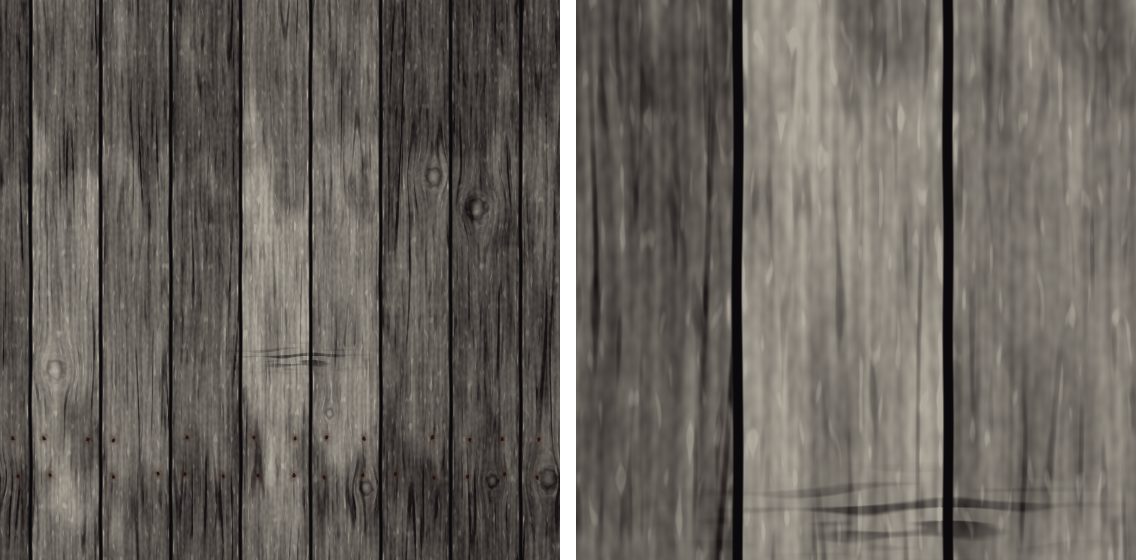
Left, the full canvas; right, a detail of the centre.
This texture is drawn by a WebGL 1 fragment shader. Its source:

```glsl
precision highp float;
// Eight weathered grey planks side by side, tiling in both directions.
// Stretched gradient noise makes grain, cracks and stains; hashed loops
// place knots that bend the grain and two rows of rusty nails.
uniform vec2 u_resolution;

float hash(vec2 p) {
  return fract(sin(dot(p, vec2(127.1, 311.7))) * 43758.5);
}

float corner(vec2 cell, vec2 offset, float rows) {
  float angle = 6.2832 * hash(vec2(cell.x, mod(cell.y, rows)));
  return dot(vec2(cos(angle), sin(angle)), offset);
}

// Gradient noise that repeats vertically after a whole number of rows
float noise(vec2 p, float rows) {
  vec2 i = floor(p), f = fract(p), e = vec2(1.0, 0.0);
  vec2 w = f * f * f * (f * (f * 6.0 - 15.0) + 10.0);
  return mix(mix(corner(i, f, rows), corner(i + e.xy, f - e.xy, rows), w.x),
             mix(corner(i + e.yx, f - e.yx, rows), corner(i + 1.0, f - 1.0, rows), w.x), w.y);
}

// Noise on the unit-high canvas, with separate horizontal and vertical frequency
float grain(vec2 p, float across, float down) {
  return noise(p * vec2(across, down), down);
}

// Offset from a point on the plank, wrapped vertically, in canvas units
vec2 fromPoint(vec2 plankPos, vec2 center) {
  return vec2((plankPos.x - center.x) / 8.0, fract(plankPos.y - center.y + 0.5) - 0.5);
}

// Base lightness of each plank as a short harmonic series
float plankTone(float id) {
  float a = id * 0.7854;
  return 0.43 + 0.18 * sin(a) - 0.07 * cos(a) + 0.21 * cos(2.0 * a)
       - 0.075 * sin(2.0 * a) + 0.10 * sin(3.0 * a) + 0.07 * cos(3.0 * a);
}

void main() {
  vec2 uv = gl_FragCoord.xy / u_resolution;
  float pixel = 1.0 / min(u_resolution.x, u_resolution.y);
  float s = uv.x * 8.0 - 0.4375;
  float id = mod(floor(s), 8.0);
  vec2 pos = vec2(fract(s), uv.y);

  // Knots: collect shading and the sideways push on the grain
  float bend = 0.0, knots = 0.0;
  for (int k = 0; k < 3; k++) {
    vec2 seed = vec2(id + 3.0, float(k) * 5.0 + 2.0);
    float present = step(0.55, hash(seed + 11.3));
    float size = 0.006 + 0.008 * hash(seed + 7.7);
    vec2 d = fromPoint(pos, vec2(0.2 + 0.6 * hash(seed), hash(seed + 4.1)));
    float t = length(d * vec2(1.0, 0.8)) / size;
    bend -= present * 0.75 * d.x * exp(-t * t / 7.0);
    t *= 1.0 + 0.35 * noise(d * 130.0 + seed, 997.0);
    knots += present * (0.14 * exp(-t * t * 0.2) - 0.38 * exp(-pow((t - 1.0) * 3.5, 2.0))
           + 0.09 * sin(t * 8.0) * exp(-t * 0.55));
  }

  // Grain coordinates differ per plank so that no streak crosses a gap
  vec2 g = vec2(pos.x / 8.0 + bend + id * 0.4, pos.y);
  float broad = grain(g, 24.0, 3.0);
  float blotch = grain(g, 15.0, 6.0) + 0.5 * grain(g + 0.31, 42.0, 15.0);
  g.x += 0.003 * grain(g, 30.0, 5.0);

  // Plank tone, paler worn middle and uneven stains
  float tone = plankTone(id);
  float worn = smoothstep(-0.4, 0.4, cos(6.2832 * (uv.y - 0.45)) + 1.4 * blotch + 0.6 * broad);
  float shade = 0.46 + 0.72 * (tone - 0.43) + (0.12 + 0.2 * tone) * (worn - 0.55);
  shade += 0.22 * broad + 0.16 * blotch + knots;

  // Fibres, rough speckle, pores and pale flecks
  shade += 0.24 * grain(g, 75.0, 4.0) + 0.30 * grain(g, 190.0, 8.0);
  shade += 0.13 * grain(g, 210.0, 100.0) + 0.10 * grain(g, 110.0, 45.0);
  shade -= 0.24 * smoothstep(0.2, 0.5, grain(g + 0.17, 150.0, 16.0));
  shade += 0.22 * smoothstep(0.28, 0.5, grain(g + 0.63, 170.0, 42.0));

  // Long thin cracks, opening only in places
  float crack = 1.0 - smoothstep(0.015, 0.10, abs(grain(g + 0.4, 42.0, 2.0)));
  shade -= 0.42 * crack * smoothstep(0.0, 0.3, grain(g + 0.8, 16.0, 5.0));

  // Cross-grain scratches in one area
  vec2 scuff = (uv - vec2(0.53, 0.36)) / vec2(0.085, 0.018);
  shade -= 0.6 * exp(-dot(scuff, scuff)) * smoothstep(0.0, 0.3, grain(uv, 17.0, 130.0));

  // Distance to the slightly wavering gap between planks
  float joint = floor(s + 0.5);
  float waver = 0.016 * grain(vec2(mod(joint, 8.0) + 0.37, uv.y), 3.0, 9.0);
  float edge = abs(s - joint + waver) / 8.0;
  shade -= 0.16 * exp(-edge / 0.009) * (0.6 + 1.5 * broad);
  float rim = exp(-pow((edge - 0.0048) / 0.0014, 2.0));
  shade += 0.45 * rim * smoothstep(0.0, 0.35, grain(g + 0.5, 50.0, 32.0));

  vec3 color = mix(vec3(0.18, 0.16, 0.155), vec3(0.62, 0.598, 0.555), clamp(shade, -0.2, 1.15));

  // Nails: two rows of two per plank, some missing, with rust around
  for (int k = 0; k < 4; k++) {
    float row = floor(float(k) / 2.0);
    vec2 seed = vec2(id + 20.0, float(k));
    vec2 jitter = vec2(hash(seed), hash(seed + 3.3)) - 0.5;
    vec2 center = vec2(0.22 + 0.56 * mod(float(k), 2.0), 0.15 + 0.067 * row);
    vec2 d = fromPoint(pos, center + jitter * vec2(0.12, 0.008));
    float r = length(d * vec2(1.0, 0.75)) * (1.0 + 0.5 * noise(d * 240.0 + seed, 997.0));
    float present = step(0.3, hash(seed + 8.9));
    color = mix(color, vec3(0.27, 0.17, 0.13), 0.6 * present * exp(-r * r / 0.00004));
    color = mix(color, vec3(0.09, 0.06, 0.06), 0.85 * present * (1.0 - smoothstep(0.0015, 0.0038, r)));
  }

  float gap = 1.0 - smoothstep(0.0028 - pixel, 0.0032 + pixel, edge);
  gl_FragColor = vec4(mix(color, vec3(0.04, 0.033, 0.04), gap), 1.0);
}
```
